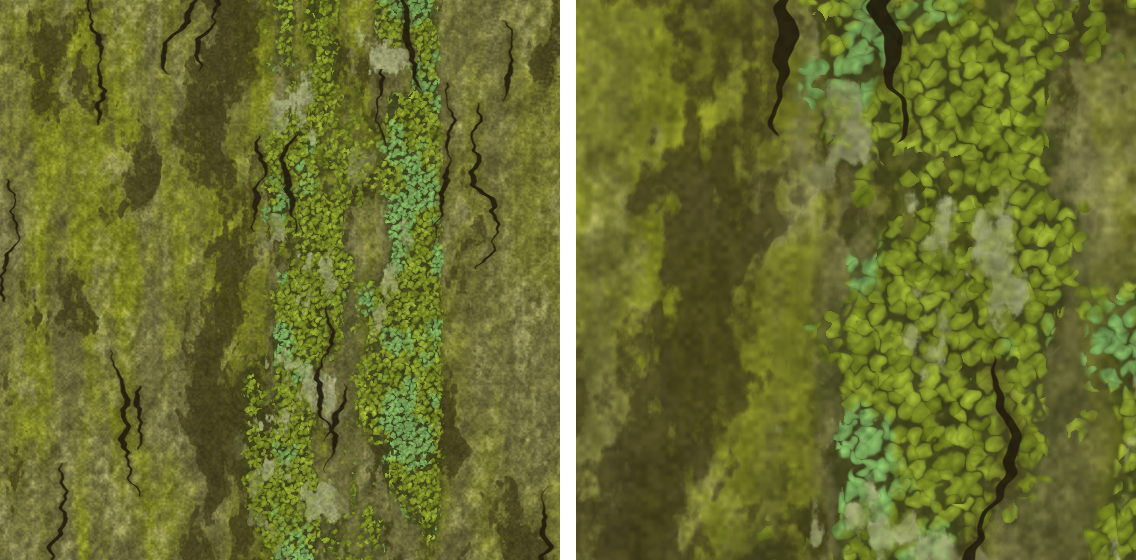
Left, the full canvas; right, a detail of the centre.
A WebGL 1 fragment shader for this texture:

```glsl
precision highp float;
// Old tree bark with algae streaks, a band of grainy moss, lichen and cracks.
uniform vec2 u_resolution;

const vec3 BARK = vec3(0.43, 0.42, 0.23);
const vec3 PALE_BARK = vec3(0.55, 0.54, 0.34);
const vec3 ALGAE = vec3(0.48, 0.50, 0.13);
const vec3 HOLLOW = vec3(0.25, 0.23, 0.10);
const vec3 CRACK = vec3(0.13, 0.11, 0.05);
const vec3 MOSS_BED = vec3(0.22, 0.24, 0.09);
const vec3 MOSS_DARK = vec3(0.37, 0.42, 0.09);
const vec3 MOSS_LIGHT = vec3(0.60, 0.68, 0.21);
const vec3 MINT = vec3(0.46, 0.65, 0.37);
const vec3 LICHEN = vec3(0.62, 0.64, 0.46);

const float MOSS_LEFT = 0.47;
const float MOSS_RIGHT = 0.785;
const float MOSS_GAP = 0.635;
const float GRANULES = 115.0;
const float CRACK_WIDTH = 0.0055;
const int CRACK_COUNT = 17;

float hash(vec2 p) {
  return fract(sin(dot(p, vec2(127.1, 311.7))) * 43758.5453);
}

float noise(vec2 p) {
  vec2 i = floor(p), f = fract(p);
  f = f * f * (3.0 - 2.0 * f);
  return mix(mix(hash(i), hash(i + vec2(1.0, 0.0)), f.x),
             mix(hash(i + vec2(0.0, 1.0)), hash(i + 1.0), f.x), f.y);
}

float fbm(vec2 p) {
  float sum = 0.0, amp = 0.516;
  for (int i = 0; i < 5; i++) {
    sum += amp * noise(p);
    p = p * 2.03 + 17.3;
    amp *= 0.5;
  }
  return sum;
}

// Nearest granule: x = distance in cells, y = its random tone.
vec2 granule(vec2 p) {
  vec2 cell = floor(p), best = vec2(9.0, 0.0);
  for (int y = -1; y <= 1; y++) {
    for (int x = -1; x <= 1; x++) {
      vec2 id = cell + vec2(float(x), float(y));
      vec2 center = id + vec2(hash(id), hash(id + 41.7));
      float d = length(p - center);
      if (d < best.x) best = vec2(d, hash(id + 83.1));
    }
  }
  return best;
}

// Jagged upright cracks: x = dark core, y = soft brown rim.
vec2 cracks(vec2 p, float pixel) {
  vec2 mask = vec2(0.0);
  for (int i = 0; i < CRACK_COUNT; i++) {
    float seed = float(i) + 3.0;
    float x = (float(i) + 0.2 + 0.6 * hash(vec2(seed, 1.0))) / float(CRACK_COUNT);
    float reach = mix(0.05, 0.16, hash(vec2(seed, 2.0)));
    float t = (p.y - hash(vec2(seed, 5.0))) / reach;
    float taper = sqrt(max(1.0 - t * t, 0.0));
    float path = x + 0.055 * (noise(vec2(p.y * 10.0, seed)) - 0.5)
      + 0.018 * (noise(vec2(p.y * 42.0, seed + 30.0)) - 0.5)
      + 0.006 * (noise(vec2(p.y * 130.0, seed + 60.0)) - 0.5);
    float width = CRACK_WIDTH * taper * (0.15 + 1.1 * noise(vec2(p.y * 28.0, seed + 90.0)));
    float d = abs(p.x - path) - width;
    float inside = smoothstep(0.0, 0.25, taper);
    mask.x = max(mask.x, inside * (1.0 - smoothstep(-pixel, pixel, d)));
    mask.y = max(mask.y, inside * (1.0 - smoothstep(0.0, 0.014, d)));
  }
  return mask;
}

void main() {
  vec2 p = gl_FragCoord.xy / u_resolution;
  float pixel = 1.0 / min(u_resolution.x, u_resolution.y);
  float wobble = fbm(p * vec2(9.0, 7.0)) - 0.5;
  float rough = fbm(p * vec2(105.0, 75.0) + 5.0);

  // Bark plates, algae streaks and lit relief
  float streak = fbm(vec2(p.x * 26.0 + wobble, p.y * 2.5));
  float film = fbm(p * vec2(6.0, 3.5) + 31.0);
  float algae = smoothstep(0.4, 0.62, 0.5 * streak + 0.4 * film + 0.1 * rough);
  algae *= 1.0 - 0.5 * smoothstep(0.77, 0.81, p.x);
  vec3 color = mix(BARK, ALGAE, algae);
  float pale = smoothstep(0.48, 0.72, 0.6 * fbm(p * vec2(34.0, 13.0) + 9.0) + 0.4 * rough);
  color = mix(color, PALE_BARK, 0.75 * pale);
  vec2 plate = p * vec2(26.0, 19.0);
  color *= 1.0 + 1.1 * (fbm(plate) - fbm(plate + vec2(-0.12, 0.16)));

  // Eroded hollows beside the moss
  float side = smoothstep(0.24, 0.36, p.x) * (1.0 - smoothstep(0.44, 0.54, p.x));
  float erosion = fbm(p * vec2(13.0, 4.5) + vec2(wobble * 2.0, 52.0)) + 0.12 * side + 0.3 * (rough - 0.5);
  color = mix(color, HOLLOW, 0.85 * smoothstep(0.63, 0.73, erosion));

  // Moss bed, then granules that thin out where cover is low
  float x = p.x + 0.12 * wobble;
  float band = smoothstep(MOSS_LEFT - 0.06, MOSS_LEFT + 0.04, x)
    * (1.0 - smoothstep(MOSS_RIGHT - 0.01, MOSS_RIGHT + 0.012, p.x + 0.03 * wobble));
  band *= 1.0 - 0.6 * (1.0 - smoothstep(0.01, 0.035, abs(x - MOSS_GAP)));
  float density = fbm(p * vec2(17.0, 7.0) + 70.0);
  float cover = band * smoothstep(0.28, 0.62, density);
  color = mix(color, MOSS_BED, band * 0.85 * smoothstep(0.3, 0.48, density + 0.4 * (rough - 0.5)));
  float lichen = band * smoothstep(0.6, 0.67, fbm(p * vec2(22.0, 10.0) + 120.0) + 0.25 * (rough - 0.5));
  color = mix(color, LICHEN, 0.85 * lichen);
  vec2 grain = granule(p * GRANULES + 0.8 * noise(p * 190.0));
  float clump = noise(p * vec2(48.0, 42.0));
  float grown = smoothstep(-0.08, 0.08, cover * 1.05 + 0.04 * band - 0.6 * grain.y - 0.4 * clump);
  float dot_mask = grown * (1.0 - smoothstep(0.45, 0.72, grain.x));
  vec3 moss = mix(MOSS_DARK, MOSS_LIGHT, 0.5 * clump + 0.5 * fract(grain.y * 7.3));
  float mint = smoothstep(0.58, 0.68, fbm(p * vec2(20.0, 15.0) + 200.0) + 0.1 * smoothstep(0.62, 0.75, p.x));
  moss = mix(moss, MINT, 0.85 * mint) * (1.12 - 0.45 * grain.x);
  color = mix(color, moss, dot_mask * (1.0 - 0.7 * lichen));

  // Cracks and fine grain
  vec2 split = cracks(p, pixel);
  color = mix(color, HOLLOW, 0.55 * split.y * smoothstep(0.35, 0.6, rough));
  color = mix(color, CRACK, 0.92 * split.x);
  color *= 0.7 + 0.38 * rough + 0.24 * noise(p * 270.0);
  gl_FragColor = vec4(color, 1.0);
}
```
